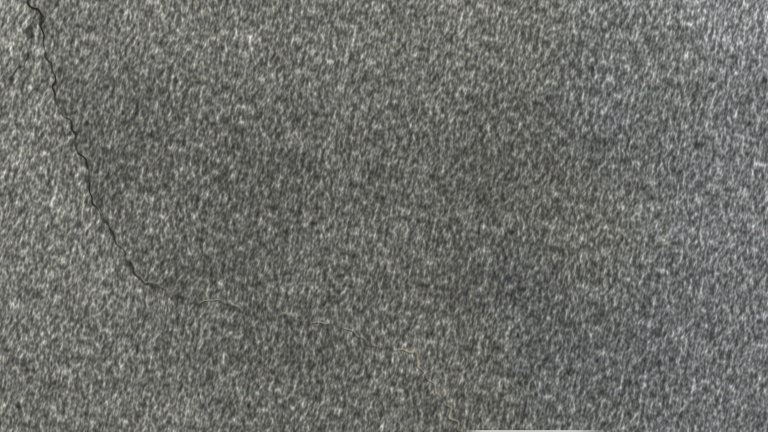
This texture is drawn by a Shadertoy shader. Its source:

```glsl
// Weathered grey slate: fine, slightly leaning mineral grain over broad tonal
// clouds, split by a jagged crack. The grain is stretched gradient noise used as
// an exponent, and the crack is a noise-warped distance to a short polyline.

const vec3  STONE_TINT  = vec3(1.0, 1.005, 0.955);
const vec3  COOL_TINT   = vec3(0.975, 1.0, 1.03);
const vec3  LIP_COLOR   = vec3(0.66, 0.63, 0.54);
const vec3  CRACK_COLOR = vec3(0.13, 0.13, 0.12);
const vec3  EDGE_COLOR  = vec3(0.78, 0.79, 0.78);
const float BASE_TONE   = 0.388;
const float GRAIN_GAIN  = 0.66;
const float GRAIN_LEAN  = 0.20;    // radians from vertical
const vec2  GRAIN_SCALE = vec2(115.0, 56.0);
const float CRACK_WIDTH = 0.0034;

const int CRACK_POINTS = 7;
const vec2 CRACK[CRACK_POINTS] = vec2[](
    vec2(0.07, 1.02), vec2(0.13, 0.83), vec2(0.23, 0.51), vec2(0.32, 0.335),
    vec2(0.69, 0.255), vec2(0.97, 0.175), vec2(1.07, -0.02));

vec2 gradientAt(vec2 cell) {
    vec3 h = fract(cell.xyx * vec3(0.1031, 0.1030, 0.0973));
    h += dot(h, h.yzx + 33.33);
    float angle = 6.2832 * fract((h.x + h.y) * h.z);
    return vec2(cos(angle), sin(angle));
}

float gradientNoise(vec2 p) {
    vec2 i = floor(p), f = p - i;
    vec2 u = f * f * f * (f * (f * 6.0 - 15.0) + 10.0);
    vec2 e = vec2(0.0, 1.0);
    float a = dot(gradientAt(i), f);
    float b = dot(gradientAt(i + e.yx), f - e.yx);
    float c = dot(gradientAt(i + e.xy), f - e.xy);
    float d = dot(gradientAt(i + e.yy), f - e.yy);
    return mix(mix(a, b, u.x), mix(c, d, u.x), u.y);
}

// Distance to a segment, positive on its right-hand side
float signedSegment(vec2 p, vec2 a, vec2 b) {
    vec2 pa = p - a, ba = b - a;
    float t = clamp(dot(pa, ba) / dot(ba, ba), 0.0, 1.0);
    float side = pa.x * ba.y - pa.y * ba.x;
    return length(pa - ba * t) * (side < 0.0 ? -1.0 : 1.0);
}

float crackDistance(vec2 p) {
    float nearest = 10.0;
    for (int i = 0; i < CRACK_POINTS - 1; i++) {
        float d = signedSegment(p, CRACK[i], CRACK[i + 1]);
        if (abs(d) < abs(nearest)) nearest = d;
    }
    return nearest;
}

// Three layers of elongated flakes along the leaning direction
float slateGrain(vec2 p) {
    float c = cos(GRAIN_LEAN), s = sin(GRAIN_LEAN);
    vec2 q = vec2(c * p.x - s * p.y, s * p.x + c * p.y);
    q.x += 0.006 * gradientNoise(p * 9.0);
    return gradientNoise(q * GRAIN_SCALE)
         + 0.70 * gradientNoise(q * GRAIN_SCALE * vec2(1.75, 2.0) + 17.3)
         + 0.40 * gradientNoise(q * GRAIN_SCALE * 0.42 + 41.7);
}

// Broad light and dark areas of the slab
float slabTone(vec2 p, float crackSide) {
    float tone = BASE_TONE;
    tone += 0.065 * smoothstep(0.6, 1.0, p.y);
    tone += 0.055 * smoothstep(1.2, 1.75, p.x);
    tone += 0.065 * smoothstep(-0.004, 0.012, crackSide) * smoothstep(0.9, 0.1, p.x);
    tone += 0.050 * gradientNoise(p * 2.6 + 5.2);
    tone += 0.035 * gradientNoise(p * 7.0 + 9.1);
    tone += 0.045 * gradientNoise(p * vec2(20.0, 14.0));
    return tone;
}

void mainImage(out vec4 fragColor, in vec2 fragCoord) {
    vec2 p = fragCoord / iResolution.y;
    float aa = 1.0 / iResolution.y;

    // Jagged copy of the plane for the cracks
    vec2 warp = 0.030 * vec2(gradientNoise(p * 11.0), gradientNoise(p * 11.0 + 31.0))
              + 0.014 * vec2(gradientNoise(p * 42.0), gradientNoise(p * 42.0 + 57.0));
    float crack = crackDistance(p + warp);
    float branch = abs(signedSegment(p + warp, vec2(0.075, 0.95), vec2(0.01, 0.74)));

    // Stone body with sparse dark pits
    float pits = smoothstep(0.28, 0.62, gradientNoise(p * vec2(58.0, 40.0) + 73.0));
    float value = slabTone(p, crack) * exp(GRAIN_GAIN * slateGrain(p));
    value *= 1.0 - 0.30 * pits;
    float cool = smoothstep(1.1, 1.6, p.x + 0.5 * gradientNoise(p * 3.0 + 2.0));
    vec3 color = value * mix(STONE_TINT, COOL_TINT, 0.6 * cool);
    color.rb += vec2(0.012, -0.012) * gradientNoise(p * 70.0 + 13.0);

    // Steep stretch is an open dark gap; the shallow one shows a pale broken lip
    float steep = smoothstep(0.30, 0.40, p.y);
    float broken = smoothstep(-0.22, 0.18, gradientNoise(p * 17.0 + 3.0));
    float gap = 1.0 - smoothstep(0.0, CRACK_WIDTH + aa, abs(crack));
    float lip = 1.0 - smoothstep(0.0, CRACK_WIDTH + aa, abs(crack + 0.0045));
    float sideGap = 1.0 - smoothstep(0.0, CRACK_WIDTH + aa, branch);
    color = mix(color, LIP_COLOR, lip * broken * mix(0.65, 0.12, steep));
    color = mix(color, CRACK_COLOR, gap * mix(0.35, 0.85, steep) * mix(0.45, 1.0, broken));
    color = mix(color, CRACK_COLOR, sideGap * broken * 0.6);

    // Thin bright sliver where the slab ends at the lower edge
    float sliver = smoothstep(1.07, 1.12, p.x) * smoothstep(1.42, 1.32, p.x);
    color = mix(color, EDGE_COLOR, sliver * (1.0 - smoothstep(0.003, 0.003 + aa, p.y)));

    fragColor = vec4(clamp(color, 0.0, 1.0), 1.0);
}
```
